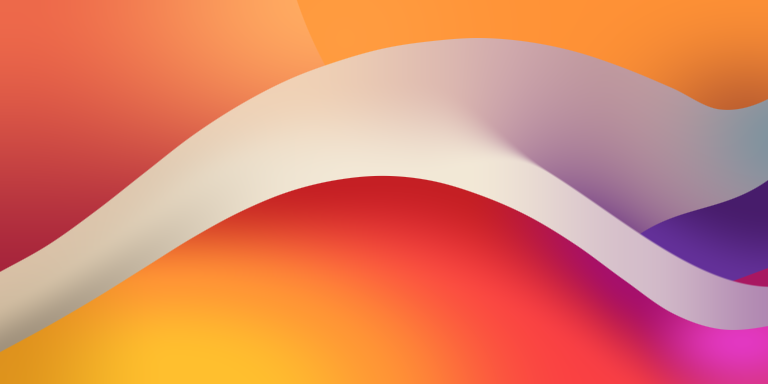
Reproduce this background procedurally as a WebGL 2 fragment shader.

```glsl
#version 300 es
precision highp float;

uniform vec2 u_resolution;
out vec4 fragColor;

#define CREAM vec3(0.95, 0.91, 0.84)
#define SAND vec3(0.80, 0.72, 0.61)
#define MAUVE vec3(0.78, 0.63, 0.63)
#define VIOLET vec3(0.46, 0.25, 0.53)
#define ORANGE vec3(1.00, 0.57, 0.21)
#define CORAL vec3(0.93, 0.41, 0.29)
#define CRIMSON vec3(0.64, 0.13, 0.23)
#define GOLD vec3(1.00, 0.75, 0.18)
#define PLUM vec3(0.65, 0.06, 0.42)
#define ORCHID vec3(0.89, 0.22, 0.77)
#define KNOT_STEP 0.125
#define FOLD_BLUR 0.13

// Ribbon edge heights at even steps, with one extra knot past each side.
const float TOP[19] = float[19](0.225, 0.292, 0.362, 0.451, 0.549, 0.646,
    0.727, 0.792, 0.839, 0.874, 0.893, 0.901, 0.891, 0.865, 0.823, 0.771,
    0.715, 0.742, 0.84);
const float BOTTOM[19] = float[19](0.016, 0.083, 0.151, 0.224, 0.302, 0.380,
    0.448, 0.500, 0.531, 0.542, 0.529, 0.492, 0.4375, 0.362, 0.271, 0.185,
    0.143, 0.151, 0.19);

// Catmull-Rom curve through the knots.
float spline(float knots[19], float x) {
    float s = clamp(x / KNOT_STEP, 0.0, 15.999);
    int i = int(s);
    float t = fract(s);
    float a = knots[i], b = knots[i + 1], c = knots[i + 2], d = knots[i + 3];
    return b + 0.5 * t * (c - a + t * (2.0 * a - 5.0 * b + 4.0 * c - d
        + t * (3.0 * (b - c) + d - a)));
}

// Antialiased coverage, one where d is positive.
float cover(float d) {
    return clamp(d / max(fwidth(d), 1e-5) + 0.5, 0.0, 1.0);
}

float glow(vec2 p, vec2 center, vec2 radius) {
    vec2 q = (p - center) / radius;
    return exp(-dot(q, q));
}

// Two warm sheets above the ribbon.
vec3 upperSheets(vec2 p) {
    vec3 left = mix(CRIMSON, CORAL, smoothstep(0.2, 0.98, p.y));
    float light = smoothstep(0.05, 0.85, p.x) * smoothstep(0.4, 1.0, p.y);
    left = mix(left, vec3(1.0, 0.67, 0.38), light);
    vec3 right = mix(ORANGE, vec3(1.0, 0.61, 0.25), glow(p, vec2(0.9, 0.9), vec2(0.35)));
    right = mix(right, vec3(0.66, 0.31, 0.18), 0.8 * glow(p, vec2(1.95, 0.66), vec2(0.26, 0.2)));
    float drop = 1.0 - p.y;
    float seam = 0.773 + 0.33 * drop + 0.6 * drop * drop;
    return mix(left, right, cover(p.x - seam));
}

// Gold to red to magenta field below the ribbon.
vec3 lowerField(vec2 p, float depth) {
    vec3 color = mix(vec3(0.77, 0.12, 0.14), vec3(0.98, 0.25, 0.26), smoothstep(0.0, 0.28, depth));
    float heat = glow(p, vec2(0.45, -0.05), vec2(0.75, 0.42));
    color = mix(color, ORANGE, smoothstep(0.1, 0.58, heat));
    color = mix(color, GOLD, smoothstep(0.48, 0.95, heat));
    color = mix(color, vec3(0.84, 0.56, 0.09), 0.8 * smoothstep(0.45, 0.0, p.x));
    float shade = smoothstep(1.2, 1.62, p.x) * exp(-45.0 * depth * depth);
    color = mix(color, PLUM, shade);
    color = mix(color, vec3(0.86, 0.22, 0.56), smoothstep(1.65, 1.95, p.x) * 0.8);
    return mix(color, ORCHID, 0.95 * glow(p, vec2(1.93, 0.11), vec2(0.17, 0.09)));
}

// Far side of the ribbon: peach, mauve, then cool grey.
vec3 backSide(vec2 p, float aboveFold) {
    vec3 color = mix(vec3(0.94, 0.82, 0.71), MAUVE + 0.05, smoothstep(0.75, 1.4, p.x));
    color = mix(color, MAUVE, smoothstep(1.3, 1.6, p.x));
    color = mix(color, VIOLET, 0.85 * smoothstep(1.15, 1.65, p.x) * exp(-6.0 * max(aboveFold, 0.0)));
    return mix(color, vec3(0.46, 0.57, 0.62), 0.9 * glow(p, vec2(2.06, 0.64), vec2(0.25, 0.22)));
}

// Near side: sandy at the left, cream at the crest, lilac at the right.
vec3 frontSide(vec2 p, float across) {
    vec3 color = mix(SAND, CREAM, smoothstep(-0.15, 0.95, p.x));
    color = mix(color, vec3(0.88, 0.77, 0.67), 0.5 * smoothstep(0.4, 1.0, across) * smoothstep(1.1, 0.5, p.x));
    float underside = smoothstep(0.6, 0.0, across) * smoothstep(0.75, 0.0, p.x);
    color *= 1.0 - 0.22 * underside;
    color = mix(color, vec3(0.83, 0.74, 0.79), smoothstep(1.2, 1.7, p.x));
    return mix(color, vec3(0.67, 0.50, 0.68), 0.9 * smoothstep(1.65, 2.05, p.x));
}

void main() {
    vec2 p = gl_FragCoord.xy / u_resolution.y;
    float top = spline(TOP, p.x);
    float bottom = spline(BOTTOM, p.x);

    // Crease between the near and far sides, blurred toward the crest.
    float t = max(p.x, 1.12) - 1.5;
    float aboveFold = p.y - (0.505 + t * (-0.677 + t * (-0.24 + 1.173 * t)));
    float blur = FOLD_BLUR * (1.0 - smoothstep(1.08, 1.43, p.x));
    float foldWidth = blur + fwidth(aboveFold);
    float farSide = smoothstep(-foldWidth, foldWidth, aboveFold);

    // Violet pocket and crimson wedge showing behind the near strand.
    float u = p.x - 1.667;
    float backEdge = 0.391 + u * (0.66 + u * (-2.33 + 4.83 * u));
    vec3 pocket = mix(vec3(0.39, 0.19, 0.60), vec3(0.28, 0.11, 0.42), smoothstep(0.0, 0.2, aboveFold));
    float wedgeEdge = 0.273 + 0.37 * (p.x - 1.922);
    pocket = mix(pocket, vec3(0.66, 0.09, 0.38), cover(wedgeEdge - p.y));
    vec3 back = mix(backSide(p, aboveFold), pocket, cover(backEdge - p.y));

    // Assemble the layers.
    float across = (p.y - bottom) / (top - bottom);
    vec3 ribbon = mix(frontSide(p, across), back, farSide);
    vec3 color = mix(lowerField(p, max(bottom - p.y, 0.0)), ribbon, cover(p.y - bottom));
    color = mix(color, upperSheets(p), cover(p.y - top));
    fragColor = vec4(color, 1.0);
}
```
